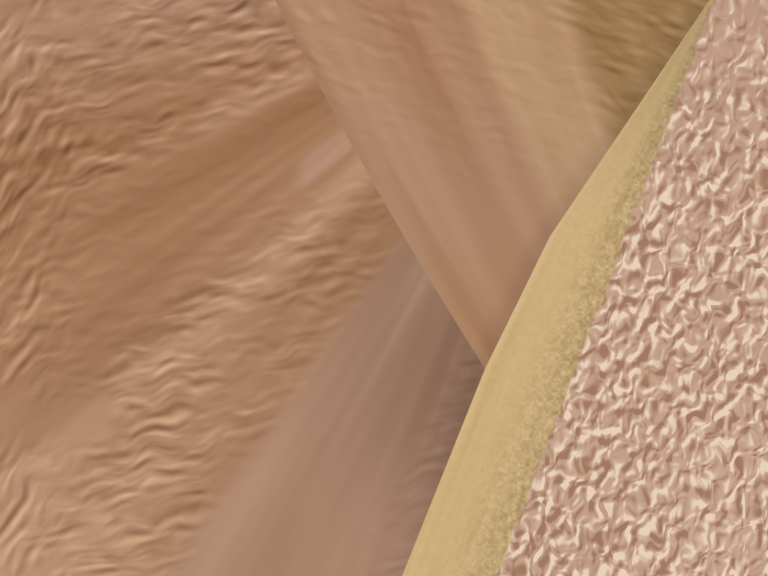
A Shadertoy shader for this texture:

```glsl
const vec3 CLAY = vec3(0.655, 0.495, 0.375);
const vec3 UMBER = vec3(0.605, 0.435, 0.305);
const vec3 MAUVE = vec3(0.645, 0.500, 0.415);
const vec3 PALE = vec3(0.745, 0.590, 0.470);
const vec3 OCHRE = vec3(0.600, 0.475, 0.310);
const vec3 SAND = vec3(0.790, 0.675, 0.480);
const vec3 STUCCO = vec3(0.765, 0.625, 0.535);
const vec3 STUCCO_LIT = vec3(0.910, 0.815, 0.725);
const vec3 STUCCO_DARK = vec3(0.610, 0.445, 0.355);
const vec2 FAN_POLE = vec2(1.09, 1.15);
const vec2 FUR_FREQ = vec2(26.0, 85.0);
const float STUCCO_FREQ = 78.0;
const float FUR_RELIEF = 0.24;
const float EDGE_SOFT = 0.0018;

float hash(vec2 p) {
    vec3 q = fract(vec3(p.xyx) * 0.1031);
    q += dot(q, q.yzx + 33.33);
    return fract((q.x + q.y) * q.z);
}

float noise(vec2 p) {
    vec2 i = floor(p), f = fract(p);
    f = f * f * (3.0 - 2.0 * f);
    return mix(mix(hash(i), hash(i + vec2(1, 0)), f.x),
               mix(hash(i + vec2(0, 1)), hash(i + vec2(1, 1)), f.x), f.y);
}

float fbm(vec2 p) {
    float sum = 0.0, amp = 0.5;
    for (int i = 0; i < 4; i++) {
        sum += amp * noise(p);
        p = mat2(0.8, 0.6, -0.6, 0.8) * p * 2.03 + 7.1;
        amp *= 0.5;
    }
    return sum;
}

float band(float x, float lo, float hi, float soft) {
    return smoothstep(lo - soft, lo + soft, x) * (1.0 - smoothstep(hi - soft, hi + soft, x));
}

// Lit relief of short strokes lying along the given angle
float strokes(vec2 p, float angle) {
    float c = cos(angle), s = sin(angle);
    vec2 q = mat2(c, -s, s, c) * p;
    q += 0.018 * vec2(noise(p * 19.0), noise(p * 23.0 + 40.0));
    q *= FUR_FREQ;
    return noise(q) - noise(q + vec2(0.12, 0.65)) + 0.35 * (noise(q * 2.1) - 0.5);
}

// Left plane: streaks fanning out from a pole beyond the upper right
vec3 fanPlane(vec2 p) {
    vec2 d = FAN_POLE - p;
    float a = atan(d.y, d.x), r = length(d);
    float streak = fbm(vec2(a * 17.0, r * 1.6));
    float fine = noise(vec2(a * 60.0, r * 2.5 + 9.0));
    float wedge = smoothstep(0.94, 0.985, a);

    vec3 col = mix(CLAY, UMBER, 0.75 * band(a, 0.32, 0.70, 0.10));
    col = mix(col, PALE, 0.55 * smoothstep(0.65, 0.0, p.y) * smoothstep(0.55, 0.0, p.x));
    col = mix(col, PALE, 0.38 * band(a, 0.735, 0.81, 0.025));
    col = mix(col, PALE, 0.40 * band(a, 0.43, 0.49, 0.025) * band(p.x, 0.35, 0.56, 0.03));
    col = mix(col, MAUVE + 0.05, 0.65 * band(a, 0.645, 0.705, 0.01) * band(p.x, 0.52, 0.62, 0.02));
    col = mix(col, MAUVE, 0.85 * wedge);
    col = mix(col, MAUVE, 0.45 * smoothstep(0.82, 1.0, p.y));
    col += 0.13 * (streak - 0.47) + 0.03 * (fine - 0.5);
    col *= 1.0 - 0.15 * smoothstep(0.36, 0.0, length((p - vec2(0.84, 0.34)) * vec2(1.0, 0.8)));

    float fur = 1.0 - smoothstep(0.43, 0.52, a);
    fur = max(fur, 0.85 * band(a, 0.71, 0.95, 0.04));
    fur = max(fur, 0.9 * smoothstep(0.24, 0.02, p.x));
    fur = max(fur, 0.55 * smoothstep(1.16, 1.24, a));
    fur = max(fur, 0.18 * (1.0 - wedge));
    fur *= smoothstep(0.18, 0.60, fbm(p * 7.0 + 3.0)) * (1.0 - 0.5 * smoothstep(0.45, 0.68, p.x));
    float relief = mix(strokes(p, 0.95), strokes(p, 0.25), smoothstep(0.02, 0.26, p.x + 0.1 * streak));
    return col + FUR_RELIEF * fur * relief * vec3(1.0, 0.92, 0.82);
}

// Middle plane: strips running down to the fold
vec3 foldPlane(vec2 p, float fromEdge) {
    float drop = 1.0 - p.y;
    float s = fromEdge / (1.0 - 0.37 * drop);
    float fade = smoothstep(0.80, 0.10, drop);
    vec3 col = mix(CLAY + 0.01, UMBER + 0.03, 0.5 * smoothstep(0.35, 0.68, drop));
    col = mix(col, MAUVE + 0.02, 0.35 * band(drop, 0.18, 0.45, 0.12));
    col = mix(col, PALE, 0.28 * band(s, 0.02, 0.13, 0.025) * fade);
    col = mix(col, UMBER + 0.04, 0.4 * band(s, 0.15, 0.26, 0.03) * fade);
    col = mix(col, SAND, 0.38 * band(s, 0.33, 0.50, 0.025) * fade);
    col = mix(col, OCHRE, 0.80 * smoothstep(0.48, 0.53, s));
    col += 0.09 * (fbm(vec2(s * 24.0, drop * 2.2)) - 0.47);
    float rough = smoothstep(0.45, 0.0, drop) * (0.4 + 0.6 * smoothstep(0.45, 0.55, s));
    return col + 0.10 * rough * strokes(p, -0.3);
}

// Narrow ridge, grainier toward its right side
vec3 ridgePlane(vec2 p, float across) {
    float grain = noise(p * 240.0) + noise(p * 130.0) - 1.0;
    vec3 col = mix(SAND, SAND * 0.92, smoothstep(0.45, 1.0, across));
    col *= 1.0 - 0.10 * smoothstep(0.55, 1.0, p.y);
    col += 0.06 * (fbm(vec2(across * 9.0, p.y * 3.0)) - 0.47);
    col += 0.025 * smoothstep(0.12, 0.0, across);
    return col + grain * mix(0.015, 0.10, smoothstep(0.35, 1.0, across));
}

// Right plane: pebbled relief lit from the upper left
vec3 stuccoPlane(vec2 p) {
    vec2 q = p * STUCCO_FREQ * vec2(1.1, 0.85);
    q += 1.3 * vec2(noise(q * 0.6), noise(q * 0.6 + 31.0));
    vec2 toLight = vec2(-0.45, 0.5);
    float relief = noise(q) - noise(q + toLight) + 0.5 * (noise(q * 1.9) - noise(q * 1.9 + toLight));
    relief = relief * 1.6 + 0.5 * (noise(q + 5.0) - 0.5);
    relief *= mix(1.0, 0.5, smoothstep(0.55, 1.0, p.y));
    vec3 col = STUCCO + 0.07 * (fbm(p * 5.0) - 0.5);
    col = mix(col, MAUVE + 0.06, 0.35 * smoothstep(0.6, 1.0, p.y));
    col = mix(col, STUCCO_LIT, smoothstep(0.0, 0.65, relief));
    return mix(col, STUCCO_DARK, 0.85 * smoothstep(0.0, 0.75, -relief));
}

void mainImage(out vec4 fragColor, in vec2 fragCoord) {
    vec2 p = fragCoord / iResolution.y;
    float soft = max(EDGE_SOFT, 0.75 / iResolution.y);

    // Borders between planes, as x for each height
    float drop = 1.0 - p.y;
    float foldX = 0.477 + 0.57 * drop - 0.10 * drop * max(0.64 - drop, 0.0);
    float ridgeX = 0.698 + 0.40 * p.y + 0.09 * max(p.y - 0.358, 0.0) + 0.185 * max(p.y - 0.589, 0.0);
    float stuccoX = 0.863 + 0.378 * p.y + 0.008 * (noise(p * 70.0) - 0.5);

    vec3 col = fanPlane(p);
    col = mix(col, foldPlane(p, p.x - foldX), smoothstep(-soft, soft, p.x - foldX));
    col *= 1.0 - 0.08 * smoothstep(0.05, 0.0, ridgeX - p.x);
    float across = clamp((p.x - ridgeX) / max(stuccoX - ridgeX, 0.004), 0.0, 1.0);
    col = mix(col, ridgePlane(p, across), smoothstep(-soft, soft, p.x - ridgeX));
    col = mix(col, stuccoPlane(p), smoothstep(-0.006, 0.006, p.x - max(stuccoX, ridgeX)));
    fragColor = vec4(clamp(col, 0.0, 1.0), 1.0);
}
```
